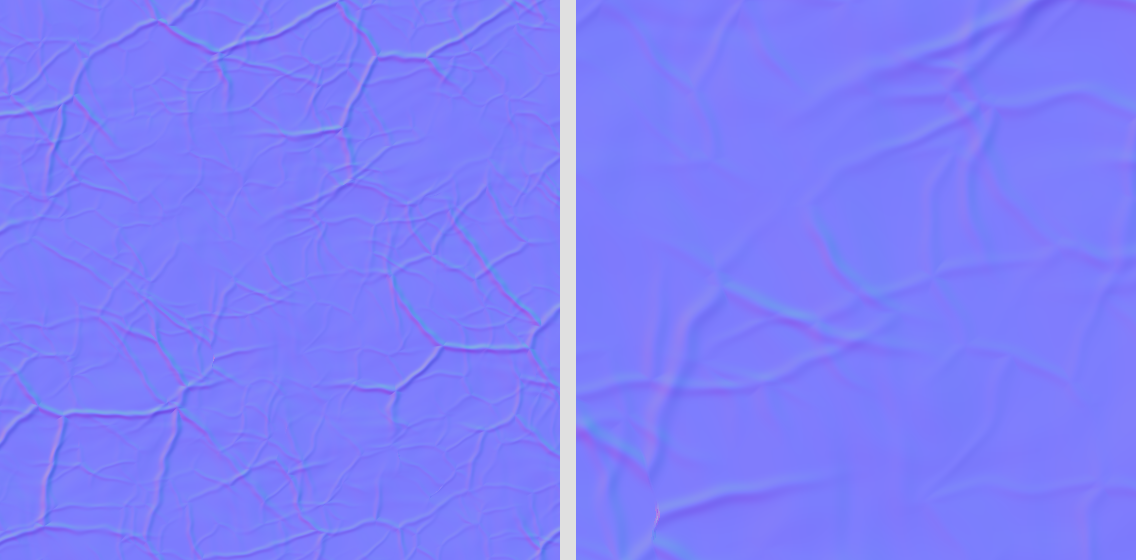
Left: the whole. Right: its middle third, enlarged.
This texture map is drawn by a Shadertoy shader. Its source:

```glsl
// Tangent-space normal map of a flat surface with a network of fine branching cracks.

vec2 hash2(vec2 c) {
    vec3 q = fract(c.xyx * vec3(0.1031, 0.1030, 0.0973));
    q += dot(q, q.yzx + 33.33);
    return fract((q.xx + q.yz) * q.zy);
}

// Position of the jittered seed point inside a cell
vec2 seedPoint(vec2 cell) {
    return cell + 0.06 + 0.88 * hash2(cell + 40.0);
}

// Distance to the nearest border between cells
float borderDistance(vec2 p) {
    vec2 home = floor(p), nearestCell = home, toNearest = vec2(8.0);
    for (int y = -1; y <= 1; y++)
    for (int x = -1; x <= 1; x++) {
        vec2 cell = home + vec2(x, y);
        vec2 r = seedPoint(cell) - p;
        if (dot(r, r) < dot(toNearest, toNearest)) {
            toNearest = r;
            nearestCell = cell;
        }
    }
    float d = 8.0;
    for (int y = -1; y <= 1; y++)
    for (int x = -1; x <= 1; x++) {
        if (x == 0 && y == 0) continue;
        vec2 r = seedPoint(nearestCell + vec2(x, y)) - p;
        d = min(d, dot(0.5 * (r + toNearest), normalize(r - toNearest)));
    }
    return d;
}

// Layered sines bend the straight borders into wandering lines
vec2 wander(vec2 p) {
    float amount = 0.014, freq = 9.0;
    for (int i = 0; i < 5; i++) {
        p += amount * sin(freq * p.yx + vec2(1.7, 4.1) * float(i + 1));
        p = mat2(0.8, 0.6, -0.6, 0.8) * p;
        amount *= 0.48;
        freq *= 2.2;
    }
    return p;
}

// One generation of cracks; a slow mask makes them fade in and out
float cracks(vec2 p, float cells, float width, float seed) {
    vec2 q = p * cells + seed * vec2(7.3, 3.9);
    float d = borderDistance(q) / cells;
    float m = sin(1.5 * q.x + 1.1 * q.y + seed)
            + sin(1.9 * q.y - 0.9 * q.x + 2.1 * seed)
            + 0.8 * sin(2.9 * q.x - 2.1 * q.y);
    return width * exp(-d * d / (width * width)) * smoothstep(-1.0, 1.3, m);
}

// Faint unevenness: sines of rising frequency, each bending the next
float unevenness(vec2 p) {
    float h = 0.0, freq = 19.0;
    for (int i = 0; i < 4; i++) {
        p = mat2(0.6, 0.8, -0.8, 0.6) * p + 0.5 / freq * sin(freq * p.yx * 0.7);
        h += sin(freq * p.x) * sin(freq * p.y + 1.3) / freq;
        freq *= 1.8;
    }
    return h;
}

float height(vec2 p) {
    vec2 q = wander(p * vec2(0.92, 1.05));
    float h = -0.34 * cracks(q, 4.8, 0.0060, 1.0);
    h -= 0.18 * cracks(q, 7.0, 0.0052, 2.0);
    h -= 0.11 * cracks(q + 0.007 * sin(q.yx * 43.0), 10.0, 0.0047, 3.0);
    h -= 0.08 * cracks(q + 0.005 * sin(q.yx * 67.0 + 2.0), 15.0, 0.0045, 4.0);
    return h + 0.014 * unevenness(p);
}

void mainImage(out vec4 fragColor, in vec2 fragCoord) {
    vec2 p = fragCoord / iResolution.y;
    float e = 0.0012;
    vec2 slope = vec2(height(p + vec2(e, 0.0)) - height(p - vec2(e, 0.0)),
                      height(p + vec2(0.0, e)) - height(p - vec2(0.0, e))) / (2.0 * e);
    // Green points down the canvas; blue drops with steepness
    vec2 tilt = vec2(-slope.x, slope.y) / sqrt(1.0 + dot(slope, slope));
    fragColor = vec4(0.49 + 0.5 * tilt, 0.995 - 0.24 * length(tilt), 1.0);
}
```
